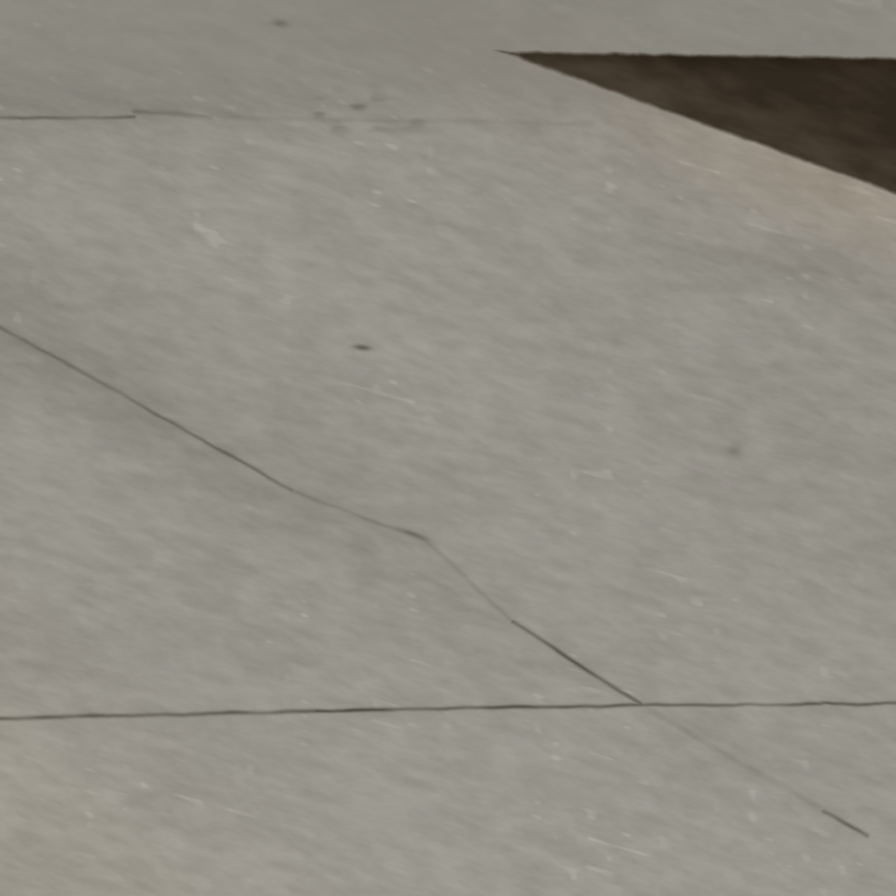
A WebGL 2 fragment shader for this texture:

```glsl
#version 300 es
precision highp float;
// Worn concrete paving with fine cracks and a dark wedge of soil at the upper right.
uniform vec2 u_resolution;
out vec4 fragColor;

const vec3 CONCRETE = vec3(0.578, 0.566, 0.535);
const vec3 SOIL_DARK = vec3(0.19, 0.16, 0.12);
const vec3 SOIL_LIGHT = vec3(0.30, 0.265, 0.22);

float hash(vec2 p) {
  p = fract(p * vec2(0.1031, 0.1137));
  p += dot(p, p.yx + 33.33);
  return fract((p.x + p.y) * p.x * 7.31 + p.y * 13.7);
}

float noise(vec2 p) {
  vec2 i = floor(p), f = fract(p);
  f = f * f * (3.0 - 2.0 * f);
  return mix(mix(hash(i), hash(i + vec2(1, 0)), f.x),
             mix(hash(i + vec2(0, 1)), hash(i + vec2(1, 1)), f.x), f.y);
}

// Layered noise centred on zero.
float fbm(vec2 p) {
  float sum = 0.0, amp = 0.5;
  for (int i = 0; i < 4; i++) {
    sum += amp * (noise(p) - 0.5);
    p = mat2(1.6, 0.9, -0.9, 1.6) * p + 17.3;
    amp *= 0.55;
  }
  return sum;
}

// Soft elliptical blot, tilted by a slope.
float blot(vec2 p, vec2 centre, vec2 size, float slope) {
  vec2 d = p - centre;
  d.y -= slope * d.x;
  d /= size;
  return exp(-dot(d, d));
}

// Thin line from a to b with uneven darkness.
float crack(vec2 p, vec2 a, vec2 b, float width) {
  vec2 ab = b - a;
  float t = clamp(dot(p - a, ab) / dot(ab, ab), 0.0, 1.0);
  float d = length(p - a - ab * t) / width;
  return exp(-d * d) * (0.65 + 0.7 * noise(p * 38.0));
}

// Broad light and stain variation over the slab.
float shade(vec2 p) {
  float s = mix(0.022, -0.006, smoothstep(0.0, 0.55, p.y));
  s -= 0.030 * smoothstep(0.84, 0.92, p.y);
  s -= 0.022 * blot(p, vec2(0.12, 0.885), vec2(0.30, 0.018), -0.04);
  s -= 0.028 * blot(p, vec2(0.22, 0.50), vec2(0.32, 0.045), -0.55);
  s -= 0.020 * blot(p, vec2(0.02, 0.66), vec2(0.14, 0.08), -0.2);
  s -= 0.032 * blot(p, vec2(0.92, 0.695), vec2(0.17, 0.022), -0.2);
  s += 0.018 * blot(p, vec2(0.24, 0.73), vec2(0.22, 0.09), -0.2);
  s += 0.022 * blot(p, vec2(0.58, 0.53), vec2(0.20, 0.13), -0.2);
  s += 0.018 * blot(p, vec2(0.10, 0.42), vec2(0.20, 0.08), -0.4);
  return s + 0.030 * fbm(p * vec2(5.0, 8.0) + 4.0);
}

// Darkness of all joints and cracks.
float cracks(vec2 p) {
  vec2 q = p + 0.004 * vec2(fbm(p * 24.0), fbm(p * 24.0 + 9.0));
  vec2 corner = vec2(0.716, 0.213);
  float c = 0.16 * crack(q, vec2(-0.02, 0.197), vec2(0.352, 0.207), 0.0026);
  c = max(c, 0.20 * crack(q, vec2(0.352, 0.207), corner, 0.0023));
  c = max(c, 0.16 * crack(q, corner, vec2(1.02, 0.215), 0.0022));
  c = max(c, 0.09 * crack(q, vec2(-0.02, 0.646), vec2(0.143, 0.557), 0.0025));
  c = max(c, 0.11 * crack(q, vec2(0.143, 0.557), vec2(0.325, 0.452), 0.0022));
  c = max(c, 0.05 * crack(q, vec2(0.325, 0.452), vec2(0.475, 0.398), 0.0024));
  c = max(c, 0.04 * crack(q, vec2(0.475, 0.398), vec2(0.573, 0.306), 0.003));
  c = max(c, 0.19 * crack(q, vec2(0.573, 0.306), corner, 0.0024));
  c = max(c, 0.035 * crack(q, corner, vec2(0.92, 0.095), 0.004));
  c = max(c, 0.14 * crack(q, vec2(0.92, 0.095), vec2(0.968, 0.068), 0.0026));
  c = max(c, 0.11 * crack(q, vec2(-0.02, 0.867), vec2(0.15, 0.870), 0.0022));
  c = max(c, 0.07 * crack(q, vec2(0.15, 0.876), vec2(0.235, 0.869), 0.003));
  return max(c, 0.025 * crack(q, vec2(0.235, 0.869), vec2(0.66, 0.862), 0.003));
}

// Small dark marks and scuffs.
float marks(vec2 p) {
  float m = 0.22 * blot(p, vec2(0.404, 0.612), vec2(0.010, 0.0033), -0.1);
  m += 0.07 * blot(p, vec2(0.820, 0.499), vec2(0.009, 0.008), 0.0);
  m += 0.10 * blot(p, vec2(0.313, 0.974), vec2(0.009, 0.004), -0.1);
  m += 0.09 * blot(p, vec2(0.463, 0.404), vec2(0.015, 0.003), -0.3);
  float scuff = blot(p, vec2(0.40, 0.873), vec2(0.065, 0.018), -0.05);
  return m + 0.13 * scuff * smoothstep(0.45, 0.8, noise(p * vec2(45.0, 110.0)));
}

void main() {
  vec2 uv = gl_FragCoord.xy / u_resolution;
  float px = 1.0 / min(u_resolution.x, u_resolution.y);

  // Grain is stretched along a gentle downward slope.
  vec2 along = vec2(uv.x, uv.y + 0.28 * uv.x);
  float calm = 1.0 - 0.55 * smoothstep(0.86, 0.93, uv.y);
  float grain = 0.075 * fbm(along * vec2(32.0, 90.0)) + 0.025 * fbm(along * vec2(90.0, 190.0));
  float flecks = 0.05 * smoothstep(0.80, 0.98, noise(along * vec2(50.0, 125.0) + 31.0))
               * smoothstep(0.5, 0.8, noise(uv * 9.0));
  vec3 colour = CONCRETE + shade(uv) + calm * (grain + flecks);
  colour += vec3(0.024, 0.002, -0.016) * blot(uv, vec2(0.93, 0.79), vec2(0.25, 0.06), -0.36);
  colour += vec3(0.008, 0.002, -0.012) * smoothstep(0.45, 0.0, uv.x + uv.y);
  colour -= cracks(uv) + marks(uv);

  // Soil wedge between two straight edges meeting at its tip.
  vec2 d = uv - vec2(0.562, 0.942);
  float top = -0.017 * d.x - d.y;
  float bottom = (d.y + 0.360 * d.x) * 0.941;
  float wedge = min(top, bottom) + 0.003 * fbm(uv * 70.0);
  float soft = 0.0022 + px;
  float lit = smoothstep(0.09, 0.0, bottom) * 0.55 + 0.9 * fbm(along * vec2(26.0, 65.0));
  vec3 soil = mix(SOIL_DARK, SOIL_LIGHT, clamp(lit, 0.0, 1.0));
  soil -= 0.035 * smoothstep(0.02, 0.0, top);
  colour = mix(colour, soil, smoothstep(-soft, soft, wedge));
  fragColor = vec4(colour, 1.0);
}
```
